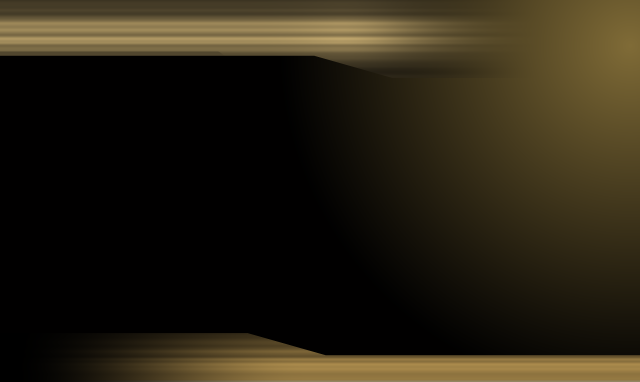
Reproduce this background procedurally as a Shadertoy shader.

```glsl
// Black backdrop with a golden corner glow and two streaked metal bands.

const vec3 BLACK = vec3(0.002, 0.001, 0.001);
const vec3 GLOW_GOLD = vec3(0.50, 0.42, 0.215);
const vec3 PALE_GOLD = vec3(0.74, 0.64, 0.42);
const vec3 DEEP_GOLD = vec3(0.64, 0.52, 0.285);

float hash(float n) {
    return fract(sin(n * 127.1) * 43758.5453);
}

// Smooth one-dimensional noise in the range 0 to 1
float noise(float x) {
    float cell = floor(x);
    float f = fract(x);
    return mix(hash(cell), hash(cell + 1.0), f * f * (3.0 - 2.0 * f));
}

float bell(float x, float center, float width) {
    float d = (x - center) / width;
    return exp(-d * d);
}

// Fine horizontal streaks, centred on 1
float streaks(float y, float seed, float contrast) {
    float grain = 0.5 * noise(y * 85.0 + seed) + 0.5 * noise(y * 150.0 + seed);
    return 1.0 + contrast * (grain - 0.5);
}

// Band depth that ramps between two levels; ramp holds its start and end x
float bandDepth(float x, vec2 ramp, vec2 depths) {
    return mix(depths.x, depths.y, clamp((x - ramp.x) / (ramp.y - ramp.x), 0.0, 1.0));
}

// Antialiased coverage of everything nearer to the border than depth
float coverage(float y, float depth, float pixel) {
    return clamp((depth - y) / pixel + 0.5, 0.0, 1.0);
}

vec3 cornerGlow(vec2 uv, float aspect) {
    vec2 offset = (uv - vec2(0.985, 0.88)) * vec2(aspect, 1.0);
    float falloff = clamp(1.0 - length(offset) / 0.92, 0.0, 1.0);
    return mix(BLACK, GLOW_GOLD, pow(falloff, 1.1));
}

// Upper metal: bright ridges on a broad sheen, y measured from the top
vec3 upperMetal(float x, float y, float pixel) {
    float sheen = 0.34 + 0.43 * bell(y, 0.088, 0.052);
    sheen += 0.18 * bell(y, 0.063, 0.009) + 0.16 * bell(y, 0.078, 0.006);
    sheen += 0.22 * bell(y, 0.105, 0.009) + 0.12 * bell(y, 0.128, 0.007);
    sheen -= 0.10 * bell(y, 0.091, 0.005) + 0.08 * bell(y, 0.036, 0.006);
    sheen *= mix(1.0, 0.62, smoothstep(0.14, 0.19, y));
    sheen *= streaks(y, 3.0, 0.36) * (0.97 + 0.10 * bell(x, 0.56, 0.09));

    // Thin dark lip with a slanted end
    float lipEnd = 0.342 + (y - 0.135) * 0.8;
    float lip = (1.0 - coverage(y, 0.135, pixel)) * coverage(x, lipEnd, pixel);
    return PALE_GOLD * mix(sheen, 0.43, lip);
}

// Lower metal: darkens away from the border, y measured from the bottom
vec3 lowerMetal(float y, float pixel) {
    float sheen = mix(1.0, 0.46, smoothstep(0.050, 0.125, y));
    sheen *= 0.86 + 0.16 * bell(y, 0.040, 0.012) - 0.14 * bell(y, 0.066, 0.007);
    vec3 metal = DEEP_GOLD * sheen * streaks(y, 11.0, 0.42);
    return mix(metal, vec3(0.60, 0.57, 0.45), 0.7 * coverage(y, 0.004, pixel));
}

void mainImage(out vec4 fragColor, in vec2 fragCoord) {
    vec2 uv = fragCoord / iResolution.xy;
    float pixel = 1.0 / iResolution.y;
    float fromTop = 1.0 - uv.y;

    vec3 color = cornerGlow(uv, iResolution.x / iResolution.y);

    // Upper band, dissolving into the glow on the right
    float upperDepth = bandDepth(uv.x, vec2(0.491, 0.613), vec2(0.146, 0.204));
    float upperFade = 1.0 - smoothstep(0.52, 0.85, uv.x);
    color = mix(color, upperMetal(uv.x, fromTop, pixel),
                upperFade * coverage(fromTop, upperDepth, pixel));

    // Lower band, emerging from black on the left
    float lowerDepth = bandDepth(uv.x, vec2(0.387, 0.509), vec2(0.128, 0.070));
    float lowerFade = smoothstep(0.02, 0.48, uv.x);
    color = mix(color, lowerMetal(uv.y, pixel) * lowerFade,
                coverage(uv.y, lowerDepth, pixel));

    fragColor = vec4(color, 1.0);
}
```
